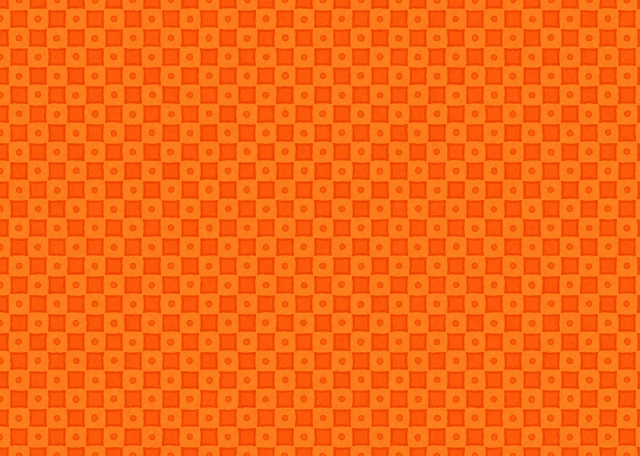
A Shadertoy shader for this pattern:

```glsl
#define ROWS 24.0
#define SQUARE_HALF 0.455
#define BORDER_WIDTH 0.125
#define DOT_RADIUS 0.175
#define RIM_WIDTH 0.055
#define WOBBLE 0.035
#define GRAIN 0.035
#define LIGHT_ORANGE vec3(0.99, 0.485, 0.11)
#define DEEP_ORANGE vec3(0.99, 0.35, 0.04)
#define BORDER_RED vec3(0.935, 0.275, 0.01)
#define DOT_ORANGE vec3(0.96, 0.37, 0.04)

float hash(vec2 p) {
    vec3 q = fract(vec3(p.xyx) * 0.1031);
    q += dot(q, q.yzx + 33.33);
    return fract((q.x + q.y) * q.z);
}

float noise(vec2 p) {
    vec2 i = floor(p), f = fract(p);
    f = f * f * (3.0 - 2.0 * f);
    return mix(mix(hash(i), hash(i + vec2(1, 0)), f.x),
               mix(hash(i + vec2(0, 1)), hash(i + vec2(1, 1)), f.x), f.y);
}

float boxDistance(vec2 p, float halfSize) {
    vec2 d = abs(p) - halfSize;
    return length(max(d, 0.0)) + min(max(d.x, d.y), 0.0);
}

float coverage(float distance, float softness) {
    return 1.0 - smoothstep(-softness, softness, distance);
}

// Fine mottling crossed by faint diagonal fibres
float paper(vec2 p) {
    vec2 diagonal = vec2(p.x + p.y, p.x - p.y);
    float fibres = noise(diagonal * vec2(3.0, 13.0)) + noise(diagonal * vec2(13.0, 3.0) + 71.0);
    return 0.6 * (fibres - 1.0) + 0.8 * (noise(p * 9.0 + 200.0) - 0.5);
}

void mainImage(out vec4 fragColor, in vec2 fragCoord) {
    float pixel = ROWS / iResolution.y;
    float softness = max(0.035, 0.75 * pixel);

    // Cells are centred on whole numbers, so the canvas edge halves a row
    vec2 grid = fragCoord * pixel;
    vec2 cell = floor(grid + 0.5);
    vec2 local = grid - cell;
    float tone = hash(cell + 50.0) - 0.5;
    float grain = paper(grid + 100.0);

    // Hand-drawn wobble of the edges
    vec2 wobble = vec2(noise(grid * 5.0 + 20.0), noise(grid * 5.0 + 90.0)) - 0.5;
    vec2 shape = local + WOBBLE * wobble;

    vec3 color = LIGHT_ORANGE;
    if (mod(cell.x + cell.y, 2.0) < 0.5) {
        // Framed square with slightly flared corners
        float flare = 0.025 * smoothstep(0.2, 0.45, min(abs(local.x), abs(local.y)));
        float square = boxDistance(shape, SQUARE_HALF + flare - 0.008);
        float inner = boxDistance(shape - 0.6 * WOBBLE * wobble.yx, SQUARE_HALF - BORDER_WIDTH);
        vec3 frame = BORDER_RED + vec3(0.02, 0.03, 0.01) * (noise(grid * 7.0) - 0.5);
        vec3 framed = mix(frame, DEEP_ORANGE, coverage(inner, softness));
        color = mix(color, framed, coverage(square, softness));
    } else {
        // Rimmed dot, slightly off centre
        vec2 offset = 0.04 * (vec2(hash(cell + 7.0), hash(cell + 31.0)) - 0.5);
        float dot_ = length(shape - offset) - DOT_RADIUS - 0.02 * tone;
        vec3 rimmed = mix(BORDER_RED, DOT_ORANGE, coverage(dot_ + RIM_WIDTH, softness));
        color = mix(color, rimmed, coverage(dot_, softness));
    }

    color += vec3(0.4, 1.0, 0.6) * (GRAIN * grain + 0.012 * tone);
    fragColor = vec4(clamp(color, 0.0, 1.0), 1.0);
}
```
